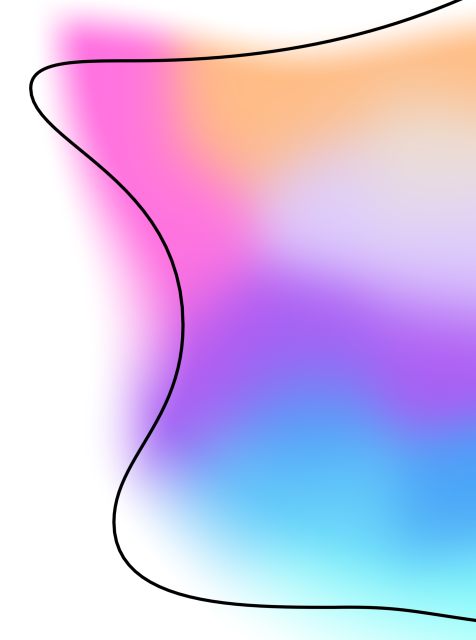
Write a WebGL 2 fragment shader that draws this background.

```glsl
#version 300 es
precision highp float;
// Soft mesh gradient fading to white, crossed by one flowing black line.

uniform vec2 u_resolution;
out vec4 fragColor;

const vec3 WHITE   = vec3(1.0);
const vec3 INK     = vec3(0.0);
const vec3 PINK    = vec3(1.00, 0.45, 0.88);
const vec3 APRICOT = vec3(1.00, 0.74, 0.52);
const vec3 CREAM   = vec3(0.92, 0.88, 0.85);
const vec3 LILAC   = vec3(0.87, 0.81, 1.00);
const vec3 VIOLET  = vec3(0.68, 0.35, 0.95);
const vec3 BLUE    = vec3(0.28, 0.64, 0.97);
const vec3 SKY     = vec3(0.40, 0.81, 0.98);
const vec3 AQUA    = vec3(0.54, 1.00, 0.98);

// Colour spots of the mesh, in units of canvas height
const int SPOTS = 20;
const vec2 CENTRES[SPOTS] = vec2[](
  vec2(0.10, 0.92), vec2(0.17, 0.79), vec2(0.28, 0.64), vec2(0.22, 0.54),
  vec2(0.38, 0.82), vec2(0.52, 0.88), vec2(0.70, 0.93), vec2(0.66, 0.75),
  vec2(0.52, 0.67), vec2(0.69, 0.60), vec2(0.24, 0.33), vec2(0.35, 0.44),
  vec2(0.49, 0.47), vec2(0.67, 0.44), vec2(0.48, 0.34), vec2(0.72, 0.22),
  vec2(0.34, 0.22), vec2(0.52, 0.21), vec2(0.50, 0.06), vec2(0.74, 0.05));
const vec3 HUES[SPOTS] = vec3[](
  PINK, PINK, PINK, PINK, APRICOT, APRICOT, APRICOT, CREAM, LILAC, LILAC,
  VIOLET, VIOLET, VIOLET, VIOLET, BLUE, BLUE, SKY, SKY, AQUA, AQUA);

// Chained cubic curves: each one starts at the end of the last
const int CURVES = 6;
const vec2 NODES[3 * CURVES + 1] = vec2[](
  vec2(0.724, 1.003), vec2(0.560, 0.932), vec2(0.391, 0.905),
  vec2(0.208, 0.905), vec2(0.117, 0.905), vec2(0.048, 0.905),
  vec2(0.048, 0.862), vec2(0.048, 0.776), vec2(0.286, 0.721),
  vec2(0.286, 0.492), vec2(0.286, 0.342), vec2(0.178, 0.284),
  vec2(0.178, 0.184), vec2(0.178, 0.051), vec2(0.378, 0.051),
  vec2(0.521, 0.051), vec2(0.625, 0.053), vec2(0.651, 0.043),
  vec2(0.755, 0.029));

float bell(float x, float centre, float width) {
  float t = (x - centre) / width;
  return exp(-t * t);
}

// Fades from 0 to 1 around zero
float softEdge(float d, float halfWidth) {
  return smoothstep(-halfWidth, halfWidth, d);
}

// Weighted mean of the spots, each with a Gaussian reach
vec3 meshColour(vec2 p, float reach) {
  vec3 sum = vec3(0.0);
  float total = 0.0;
  for (int i = 0; i < SPOTS; i++) {
    vec2 d = p - CENTRES[i];
    float weight = exp(-0.5 * dot(d, d) / (reach * reach));
    sum += weight * HUES[i];
    total += weight;
  }
  return sum / total;
}

// Coverage of the mesh, with curved and blurred left, top and bottom sides
float meshAlpha(vec2 p) {
  float waist = bell(p.y, 0.46, 0.26);
  float left = 0.09 + 0.135 * waist;
  float top = 0.97 - 0.055 * bell(p.x, 0.47, 0.22);
  float bottom = 0.75 * exp(-p.x / 0.28) - 0.07;
  return softEdge(p.x - left, 0.045 + 0.045 * waist)
       * softEdge(top - p.y, 0.045)
       * softEdge(p.y - bottom, 0.135);
}

vec2 bezier(vec2 a, vec2 b, vec2 c, vec2 d, float t) {
  float s = 1.0 - t;
  return s * s * s * a + 3.0 * s * t * (s * b + t * c) + t * t * t * d;
}

float segmentDistance(vec2 p, vec2 a, vec2 b) {
  vec2 ab = b - a;
  float t = clamp(dot(p - a, ab) / dot(ab, ab), 0.0, 1.0);
  return length(p - a - t * ab);
}

float curveDistance(vec2 p, int steps) {
  float nearest = 10.0;
  for (int i = 0; i < CURVES; i++) {
    int k = 3 * i;
    vec2 from = NODES[k];
    for (int j = 1; j <= steps; j++) {
      float t = float(j) / float(steps);
      vec2 to = bezier(NODES[k], NODES[k + 1], NODES[k + 2], NODES[k + 3], t);
      nearest = min(nearest, segmentDistance(p, from, to));
      from = to;
    }
  }
  return nearest;
}

void main() {
  vec2 p = gl_FragCoord.xy / u_resolution.y;
  float pixel = 1.0 / u_resolution.y;

  vec3 colour = mix(WHITE, meshColour(p, 0.075), meshAlpha(p));
  float line = softEdge(0.0025 - curveDistance(p, 24), 0.7 * pixel);
  fragColor = vec4(mix(colour, INK, line), 1.0);
}
```
